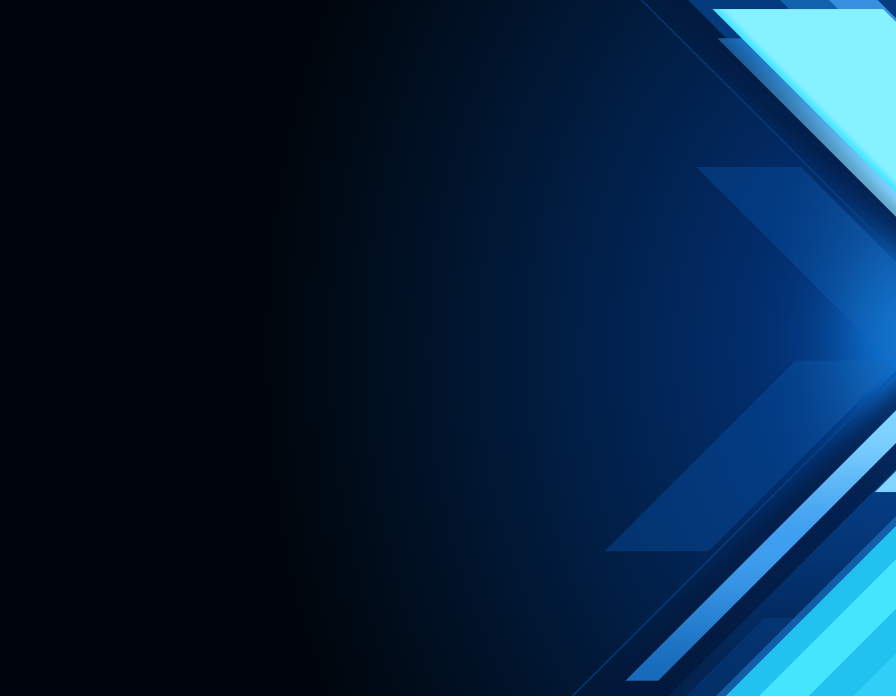
This background is drawn by a Shadertoy shader. Its source:

```glsl
// Dark blue backdrop with glowing diagonal bands and chevrons along the right side.
#define ASPECT 1.2864
#define HALO_CENTRE vec2(1.323, 0.497)
#define HALO_RADIUS 0.95
#define GLOW_CENTRE vec2(1.305, 0.520)
#define GLOW_RADIUS 0.105
#define CHEVRON_ALPHA 0.45
#define LINE_WIDTH 0.002

const vec3 NIGHT  = vec3(0.00, 0.020, 0.045);
const vec3 HALO   = vec3(0.01, 0.21, 0.52);
const vec3 SHADE  = vec3(0.01, 0.09, 0.23);
const vec3 COBALT = vec3(0.02, 0.30, 0.62);
const vec3 AZURE  = vec3(0.09, 0.42, 0.73);
const vec3 SKY    = vec3(0.25, 0.62, 0.94);
const vec3 PALE   = vec3(0.50, 0.83, 1.00);
const vec3 CYAN   = vec3(0.13, 0.76, 0.94);
const vec3 AQUA   = vec3(0.28, 0.90, 1.00);
const vec3 ICE    = vec3(0.53, 0.95, 1.00);

float pixel; // height of one pixel in canvas units

// Smooth coverage of the interval lo..hi; spread is the gradient length of v.
float interval(float v, float lo, float hi, float spread) {
    float w = pixel * spread;
    return clamp((v - lo) / w + 0.5, 0.0, 1.0) * clamp((hi - v) / w + 0.5, 0.0, 1.0);
}

// Diagonal band between lo and hi, cut level at bottom and top.
float slab(float diag, float y, float lo, float hi, float bottom, float top) {
    return interval(diag, lo, hi, 1.4142) * interval(y, bottom, top, 1.0);
}

float hairline(float diag, float at) {
    float w = max(LINE_WIDTH, pixel);
    return 1.0 - smoothstep(0.3 * w, 1.2 * w, abs(diag - at));
}

vec3 backdrop(vec2 p) {
    float r = length((p - HALO_CENTRE) * vec2(1.0, 0.8));
    float t = clamp(1.0 - r / HALO_RADIUS, 0.0, 1.0);
    return NIGHT + HALO * vec3(t, t, pow(t, 1.1));
}

void upperBands(inout vec3 col, vec2 p) {
    float d = p.x + p.y;
    col = mix(col, SHADE, 0.6 * smoothstep(1.90, 1.975, d));
    col = mix(col, COBALT, 0.55 * hairline(d, 1.921));

    // Blue layers behind the bright plate
    col = mix(col, COBALT, 0.65 * slab(d, p.y, 1.988, 3.0, 0.90, 2.0));
    vec3 strip = mix(AZURE, PALE, smoothstep(0.97, 0.70, p.y));
    strip = mix(strip * 0.8, strip, smoothstep(1.975, 2.01, d));
    col = mix(col, strip, slab(d, p.y, 1.975, 2.20, -1.0, 0.945));
    col = mix(col, AZURE, 0.8 * slab(d, p.y, 2.12, 2.19, 0.90, 2.0));
    col = mix(col, SKY, 0.85 * slab(d, p.y, 2.19, 2.26, 0.90, 2.0));

    // Bright plate with a saturated rim
    vec3 plate = mix(AQUA, ICE, smoothstep(2.010, 2.032, d));
    col = mix(col, plate, slab(d, p.y, 2.010, 2.255, -1.0, 0.987));
}

void lowerBands(inout vec3 col, vec2 p) {
    float d = p.x - p.y;
    col = mix(col, SHADE, 0.6 * smoothstep(0.81, 0.87, d));
    col = mix(col, COBALT, 0.6 * hairline(d, 0.822));

    // Dim layers beside the bright bar
    float rise = smoothstep(0.0, 0.35, p.y);
    col = mix(col, COBALT, mix(0.18, 0.65, rise) * slab(d, p.y, 0.960, 2.0, -1.0, 2.0));
    col = mix(col, COBALT, 0.30 * slab(d, p.y, 0.985, 2.0, -1.0, 0.112));

    // Bright bar and the small tip at the right edge
    vec3 bar = mix(AZURE, SKY, smoothstep(0.02, 0.22, p.y));
    bar = mix(bar, PALE, smoothstep(0.22, 0.40, p.y));
    col = mix(col, bar, slab(d, p.y, 0.876, 0.923, 0.022, 2.0));
    col = mix(col, PALE, slab(d, p.y, 0.963, 1.10, 0.293, 2.0));

    // Cyan corner with lighter stripes
    col = mix(col, AZURE, 0.75 * slab(d, p.y, 1.028, 2.0, -1.0, 0.26));
    col = mix(col, CYAN, slab(d, p.y, 1.042, 2.0, -1.0, 2.0));
    col = mix(col, AQUA, slab(d, p.y, 1.090, 1.161, -1.0, 2.0));
    col = mix(col, AQUA, 0.4 * slab(d, p.y, 1.225, 2.0, -1.0, 2.0));
}

void mainImage(out vec4 fragColor, in vec2 fragCoord) {
    pixel = 1.0 / iResolution.y;
    vec2 p = fragCoord / iResolution.xy * vec2(ASPECT, 1.0);
    vec3 col = backdrop(p);

    // Soft light where the chevrons meet
    vec2 g = (p - GLOW_CENTRE) / GLOW_RADIUS * vec2(1.0, 0.75);
    col += vec3(0.05, 0.25, 0.32) * exp(-dot(g, g));

    // Translucent chevron arms
    float arms = slab(p.x + p.y, p.y, 1.760, 1.910, 0.486, 0.760)
               + slab(p.x - p.y, p.y, 0.660, 0.809, 0.208, 0.482);
    vec3 armColor = mix(COBALT, AZURE, smoothstep(1.10, 1.29, p.x));

    // The two halves share the canvas along the glow line
    if (p.y > 0.484) upperBands(col, p);
    else lowerBands(col, p);
    col = mix(col, armColor, CHEVRON_ALPHA * arms);

    fragColor = vec4(clamp(col, 0.0, 1.0), 1.0);
}
```
